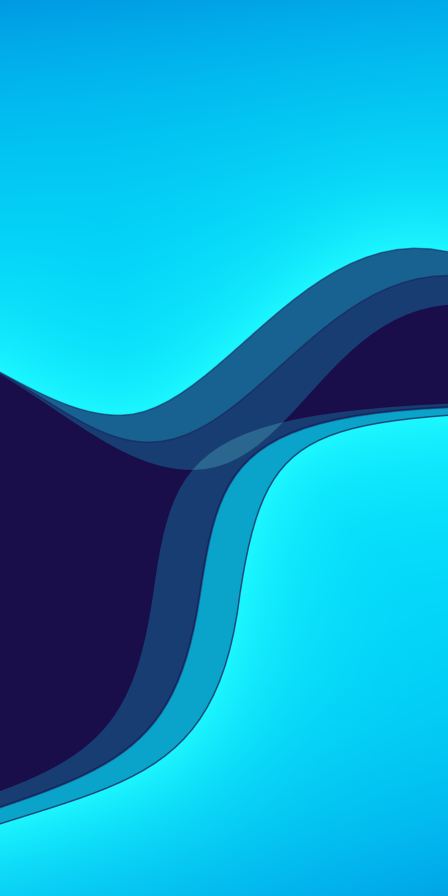
A Shadertoy shader for this background:

```glsl
// Layered translucent waves sweep across a glowing cyan field.
// Each wave edge is two joined cubic Beziers, flattened to a signed distance;
// the signs select the bands and the distances drive the glow and outlines.

const vec3 NIGHT = vec3(0.10, 0.055, 0.29);
const vec3 NAVY  = vec3(0.09, 0.24, 0.45);
const vec3 STEEL = vec3(0.09, 0.385, 0.57);
const vec3 MIST  = vec3(0.17, 0.40, 0.56);
const vec3 AQUA  = vec3(0.04, 0.64, 0.79);
const vec3 DEEP  = vec3(0.00, 0.60, 0.89);
const vec3 CYAN  = vec3(0.01, 0.88, 0.99);
const vec3 GLOW  = vec3(0.12, 0.98, 1.00);
const int STEPS = 24;

vec2 bezier(vec2 a, vec2 b, vec2 c, vec2 d, float t) {
    float s = 1.0 - t;
    return s * s * s * a + 3.0 * s * s * t * b + 3.0 * s * t * t * c + t * t * t * d;
}

// Distance to one Bezier running left to right; x = distance, y = side (+1 above, 0 outside its span)
vec2 arcDistance(vec2 p, vec2 a, vec2 b, vec2 c, vec2 d) {
    float nearest = 1e5, side = 0.0;
    vec2 from = a;
    for (int i = 1; i <= STEPS; i++) {
        vec2 to = bezier(a, b, c, d, float(i) / float(STEPS));
        vec2 chord = to - from, rel = p - from;
        float h = clamp(dot(rel, chord) / dot(chord, chord), 0.0, 1.0);
        vec2 gap = rel - chord * h;
        nearest = min(nearest, dot(gap, gap));
        if (p.x >= from.x && p.x < to.x)
            side = chord.x * rel.y > chord.y * rel.x ? 1.0 : -1.0;
        from = to;
    }
    return vec2(sqrt(nearest), side);
}

// Signed distance to two joined arcs, positive above
float waveEdge(vec2 p, vec2 a, vec2 b, vec2 c, vec2 joint, vec2 d, vec2 e, vec2 f) {
    vec2 left = arcDistance(p, a, b, c, joint);
    vec2 right = arcDistance(p, joint, d, e, f);
    return min(left.x, right.x) * (left.y + right.y);
}

float cover(float dist, float pixel) {
    return clamp(dist / pixel + 0.5, 0.0, 1.0);
}

float outline(float dist, float width, float pixel) {
    return 1.0 - smoothstep(0.0, width + pixel, abs(dist));
}

// Field colour from the depth past the dark corner and the distance to the wave
vec3 field(float depth, float dist) {
    vec3 base = mix(DEEP, CYAN, 1.0 - exp(-2.5 * max(depth, 0.0)));
    return mix(base, GLOW, 0.9 * exp(-7.0 * abs(dist)));
}

void mainImage(out vec4 fragColor, in vec2 fragCoord) {
    // Width spans 0..1, height spans 0..2
    vec2 p = fragCoord / iResolution.xy * vec2(1.0, 2.0);
    float pixel = 1.0 / iResolution.x;

    // Upper wave edges, outermost first
    float top1 = waveEdge(p, vec2(0.0, 1.169), vec2(0.091, 1.120), vec2(0.177, 1.073),
        vec2(0.268, 1.073), vec2(0.487, 1.073), vec2(0.682, 1.510), vec2(1.0, 1.438));
    float top2 = waveEdge(p, vec2(0.0, 1.167), vec2(0.130, 1.096), vec2(0.221, 1.013),
        vec2(0.333, 1.013), vec2(0.555, 1.013), vec2(0.716, 1.385), vec2(1.0, 1.385));
    float top3 = waveEdge(p, vec2(0.0, 1.165), vec2(0.169, 1.063), vec2(0.286, 0.951),
        vec2(0.430, 0.951), vec2(0.651, 0.951), vec2(0.729, 1.297), vec2(1.0, 1.320));

    // Lower wave edges, outermost first
    float low1 = waveEdge(p, vec2(0.0, 0.161), vec2(0.313, 0.260), vec2(0.490, 0.294),
        vec2(0.536, 0.677), vec2(0.583, 0.984), vec2(0.651, 1.047), vec2(1.0, 1.073));
    float low2 = waveEdge(p, vec2(0.0, 0.198), vec2(0.286, 0.294), vec2(0.398, 0.359),
        vec2(0.445, 0.667), vec2(0.487, 0.945), vec2(0.516, 1.070), vec2(1.0, 1.091));
    float low3 = waveEdge(p, vec2(0.0, 0.234), vec2(0.234, 0.320), vec2(0.302, 0.411),
        vec2(0.341, 0.667), vec2(0.383, 0.971), vec2(0.417, 1.073), vec2(1.0, 1.099));

    // Translucent bands over the dark core
    float aboveCore = cover(top3, pixel);
    vec3 color = mix(NIGHT, NAVY, aboveCore);
    color = mix(color, STEEL, cover(top2, pixel));
    color = mix(color, mix(NAVY, MIST, aboveCore), cover(-low3, pixel));
    color = mix(color, NIGHT, 0.45 * outline(top2, 0.001, pixel));
    color = mix(color, AQUA, cover(-low2, pixel));
    color = mix(color, NIGHT, 0.7 * outline(low2, 0.002, pixel));

    // Glowing fields above and below
    vec3 sky = field(2.0 - p.y + 0.1 * p.x, top1);
    vec3 sea = field(p.y + 0.25 * (1.0 - p.x) + 0.06, low1);
    color = mix(color, sky, cover(top1, pixel));
    color = mix(color, sea, cover(-low1, pixel));

    // Fine outer outlines
    color = mix(color, NIGHT, 0.5 * outline(top1, 0.001, pixel));
    color = mix(color, NIGHT, 0.7 * outline(low1, 0.001, pixel));
    fragColor = vec4(color, 1.0);
}
```
